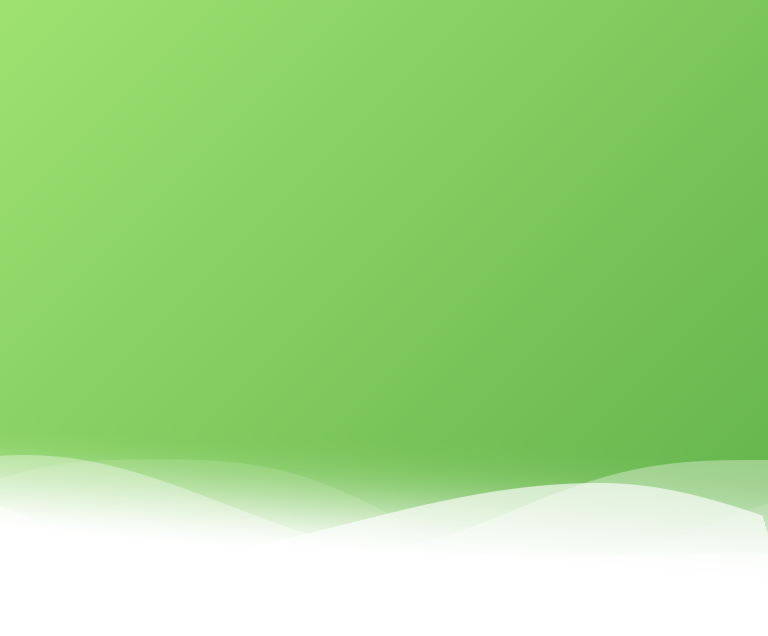
This background is drawn by a Shadertoy shader. Its source:

```glsl
#define LIGHT_GREEN vec3(0.62, 0.885, 0.445)
#define DEEP_GREEN vec3(0.376, 0.69, 0.287)
#define MIST_WHITE vec3(1.0)
#define DESIGN_ASPECT 1.2075
#define MIST_TOP vec2(0.345, 0.30)
#define MIST_BASE vec2(0.159, 0.057)
#define MIST_POWER 1.5
#define FRONT_ALPHA 0.65
#define SIDE_ALPHA 0.35
#define FAINT_ALPHA 0.12

const float PI = 3.14159265;

// Height of a cosine hill; a higher power gives a flatter summit.
float hill(float x, vec2 summit, float depth, float halfWidth, float power) {
    float phase = min(abs(x - summit.x) / halfWidth, 1.0) * PI;
    return summit.y - depth * pow(0.5 - 0.5 * cos(phase), power);
}

// Lays a translucent white wave over the colour, with a soft edge.
vec3 addWave(vec3 colour, float y, float crest, float alpha) {
    float edge = 0.75 / iResolution.y;
    float cover = 1.0 - smoothstep(crest - edge, crest + edge, y);
    return mix(colour, MIST_WHITE, cover * alpha);
}

void mainImage(out vec4 fragColor, in vec2 fragCoord) {
    vec2 uv = fragCoord / iResolution.xy;
    float x = uv.x * DESIGN_ASPECT;
    float y = uv.y;

    // Diagonal green gradient
    float diagonal = (x + 1.0 - y) / (DESIGN_ASPECT + 1.0);
    vec3 colour = mix(LIGHT_GREEN, DEEP_GREEN, diagonal);

    // Mist rising from the ground, lower towards the right
    float mistTop = mix(MIST_TOP.x, MIST_TOP.y, uv.x);
    float mistBase = mix(MIST_BASE.x, MIST_BASE.y, uv.x);
    float mist = 1.0 - smoothstep(mistBase, mistTop, y);
    colour = mix(colour, MIST_WHITE, pow(mist, MIST_POWER));

    // Wave crests, from back to front
    float backLeft = hill(x, vec2(0.244, 0.2775), 0.223, 0.708, 1.5);
    float cornerRight = hill(x, vec2(1.336, 0.230), 0.11, 0.44, 1.0);
    float backRight = hill(x, vec2(1.195, 0.2767), 0.1415, 0.629, 1.5);
    float sideLeft = hill(x, vec2(0.039, 0.2846), 0.154, 0.629, 1.0);
    float cornerLeft = hill(x, vec2(-0.157, 0.236), 0.11, 0.44, 1.0);

    // The front wave is steeper on its right and drops at the border
    float frontWidth = x < 0.943 ? 0.786 : 0.582;
    float front = hill(x, vec2(0.943, 0.2406), 0.126, frontWidth, 1.0);
    front -= 0.024 * smoothstep(1.198, DESIGN_ASPECT, x);

    colour = addWave(colour, y, backLeft, FAINT_ALPHA);
    colour = addWave(colour, y, cornerRight, FAINT_ALPHA);
    colour = addWave(colour, y, backRight, SIDE_ALPHA);
    colour = addWave(colour, y, sideLeft, SIDE_ALPHA);
    colour = addWave(colour, y, cornerLeft, SIDE_ALPHA);
    colour = addWave(colour, y, front, FRONT_ALPHA);

    fragColor = vec4(colour, 1.0);
}
```
